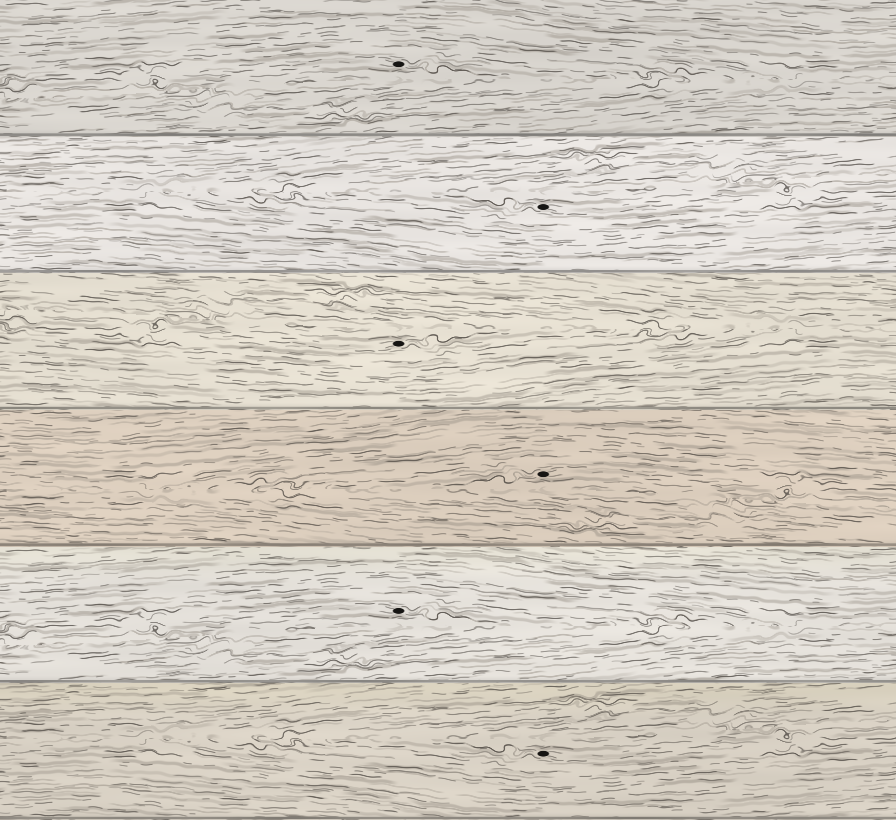
Write a WebGL 2 fragment shader that draws this texture.

```glsl
#version 300 es
precision highp float;
// Six whitewashed wood planks with broken, knotty grain, mirrored from row to row.
uniform vec2 u_resolution;
out vec4 fragColor;

const float PLANKS = 6.0;
const float PLANK_LENGTH = 6.564;  // in plank heights
const float MIRROR_SUM = 6.9;      // x + mirrored x
const float SEAM_Y = 0.985;
const vec3 INK = vec3(0.25, 0.23, 0.21);
const vec3 STREAK = vec3(0.56, 0.53, 0.49);
const vec3 TINTS[6] = vec3[6](
  vec3(0.855, 0.84, 0.815), vec3(0.915, 0.90, 0.885), vec3(0.905, 0.88, 0.825),
  vec3(0.865, 0.81, 0.745), vec3(0.90, 0.885, 0.86), vec3(0.855, 0.825, 0.775));
const vec2 BURLS[7] = vec2[7](
  vec2(0.08, 0.64), vec2(1.1, 0.55), vec2(1.62, 0.76), vec2(2.56, 0.82),
  vec2(3.16, 0.50), vec2(4.83, 0.58), vec2(5.68, 0.58));

float hash(vec2 p) {
  vec3 q = fract(vec3(p.xyx) * vec3(0.1031, 0.1030, 0.0973));
  q += dot(q, q.yzx + 33.33);
  return fract((q.x + q.y) * q.z);
}

// Soft edge of a shape: 1 inside, 0 outside
float cover(float d, float aa) {
  return 1.0 - smoothstep(-0.5 * aa, 0.5 * aa, d);
}

float waves(vec2 p) {
  return (sin(p.x * 1.7 + p.y * 11.0) + sin(p.x * 2.9 - p.y * 23.0 + 1.3)
        + sin(p.x * 0.8 + p.y * 41.0 + 4.0)) / 3.0;
}

// Height of the heart line, about which the grain folds
float heartLine(float x) {
  return 0.58 + 0.14 * (1.0 - smoothstep(0.0, 3.0, x));
}

// Growth-ring field; grain runs along its contours
float ringField(vec2 p) {
  float y = p.y - heartLine(p.x);
  float f = sqrt(y * y + 0.001) + 0.26 * smoothstep(2.2, 6.4, p.x);
  f += 0.012 * sin(p.x * 3.1 + p.y * 5.0) + 0.004 * sin(p.x * 17.0 + p.y * 31.0);
  f += 0.0025 * sin(p.x * 43.0 - p.y * 19.0);
  float burl = 0.0;
  for (int i = 0; i < 7; i++) {
    vec2 d = (p - BURLS[i]) / vec2(0.24, 0.12);
    burl += exp(-dot(d, d));
  }
  float curl = sin(p.x * 27.0 + 2.0 * sin(p.y * 17.0)) * sin(p.y * 39.0 + p.x * 9.0);
  return f + 0.035 * min(burl, 1.0) * curl;
}

// Broken lines along the contours: random offset, length and strength per dash
float dashes(float f, float slope, float x, float side, float rows, float len,
             float halfWidth, float density, float aa) {
  float row = floor(f * rows) + 80.0 * side;
  float t = x / len + 9.0 * hash(vec2(row, rows));
  vec2 cell = vec2(row + rows * 3.0, floor(t));
  float u = fract(t);
  float span = mix(0.35, 1.0, hash(cell + 7.7));
  float ends = smoothstep(0.0, 0.08, u) * (1.0 - smoothstep(span - 0.12, span, u));
  float center = mix(0.25, 0.75, hash(cell + 3.1));
  float d = abs(fract(f * rows) - center) / (rows * slope);
  float shown = step(hash(cell), density) * mix(0.4, 1.0, hash(cell + 19.0));
  return shown * ends * cover(d - halfWidth, aa);
}

void main() {
  vec2 uv = gl_FragCoord.xy / u_resolution;
  float aa = PLANKS / u_resolution.y;
  float down = (1.0 - uv.y) * PLANKS;
  float row = min(floor(down), PLANKS - 1.0);
  vec2 local = vec2(uv.x * PLANK_LENGTH, down - row);

  // Mirror the shared grain: odd rows in x, rows 1 and 2 of every four in y
  bool flipX = mod(row, 2.0) > 0.5;
  bool flipY = mod(row + 3.0, 4.0) < 1.5;
  vec2 p = vec2(flipX ? MIRROR_SUM - local.x : local.x,
                flipY ? SEAM_Y - local.y : local.y);

  // Contours and their steepness
  float f = ringField(p);
  float e = 0.003;
  vec2 grad = vec2(ringField(p + vec2(e, 0.0)), ringField(p + vec2(0.0, e))) - f;
  float slope = max(length(grad) / e, 0.4);
  float side = step(heartLine(p.x), p.y);

  // Washed base with slow tonal drift
  vec3 color = TINTS[int(row)];
  color *= 1.0 + 0.018 * waves(p) + 0.012 * sin(local.x * 1.1 + row * 2.3);
  color.b -= 0.025 * (1.0 - smoothstep(0.0, 0.3, local.y)) * step(3.5, row);

  // Soft streaks, then fine dark grain and specks
  float soft = dashes(f, slope, p.x, side, 17.0, 1.1, 0.012, 0.55, aa * 2.0);
  soft = max(soft, dashes(f, slope, p.x, side, 29.0, 0.65, 0.006, 0.6, aa));
  color = mix(color, STREAK, 0.48 * soft);
  float fine = dashes(f, slope, p.x, side, 21.0, 0.36, 0.0045, 0.62, aa);
  fine = max(fine, 0.8 * dashes(f, slope, p.x, side, 33.0, 0.17, 0.004, 0.3, aa));
  color = mix(color, INK, 0.72 * fine);

  // One small dark knot per plank
  vec2 k = (p - vec2(2.92, 0.47)) * vec2(0.5, 1.0);
  color = mix(color, INK * 0.35, cover(length(k) - 0.021, aa));

  // Shaded lower edge and seam, worn unevenly along its length
  float wear = 0.5 + 0.5 * sin(local.x * 3.7 + row * 1.9) * sin(local.x * 1.3 + row);
  color *= 1.0 - 0.06 * smoothstep(0.94, SEAM_Y, local.y);
  float seam = cover(abs(local.y - SEAM_Y) - 0.009, aa);
  color = mix(color, TINTS[int(row)] * mix(0.58, 0.70, wear), seam);
  fragColor = vec4(clamp(color, 0.0, 1.0), 1.0);
}
```
